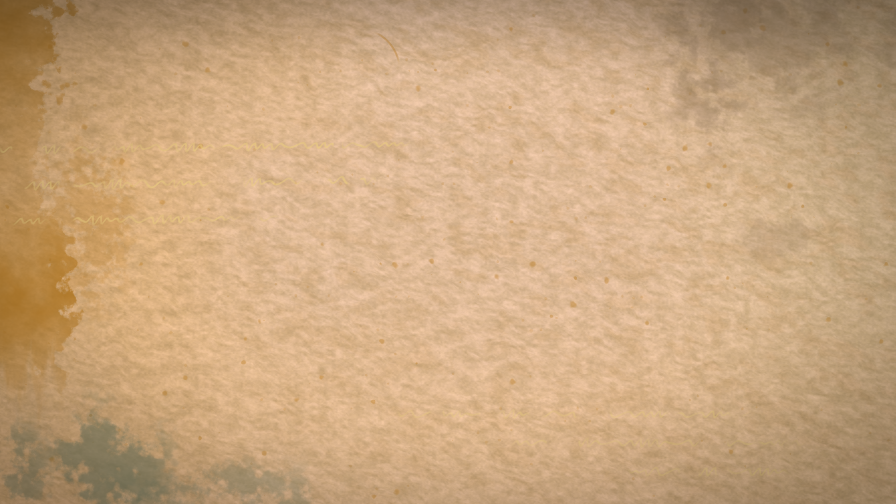
Give the GLSL for this texture, as a WebGL 2 fragment shader.

```glsl
#version 300 es
precision highp float;

uniform vec2 u_resolution;
out vec4 fragColor;

const vec3 PAPER = vec3(0.872, 0.730, 0.595);
const vec3 WARM_PAPER = vec3(0.870, 0.700, 0.500);
const vec3 OLIVE_PAPER = vec3(0.835, 0.715, 0.555);
const vec3 OCHRE = vec3(0.730, 0.490, 0.140);
const vec3 VERDIGRIS = vec3(0.500, 0.520, 0.410);
const vec3 SOOT = vec3(0.540, 0.440, 0.330);
const vec3 PALE_INK = vec3(0.920, 0.800, 0.500);

float hash(vec2 p) {
    return fract(sin(dot(p, vec2(127.1, 311.7))) * 43758.5);
}

float noise(vec2 p) {
    vec2 cell = floor(p), f = fract(p);
    f = f * f * (3.0 - 2.0 * f);
    float low = mix(hash(cell), hash(cell + vec2(1, 0)), f.x);
    float high = mix(hash(cell + vec2(0, 1)), hash(cell + vec2(1, 1)), f.x);
    return mix(low, high, f.y);
}

float fbm(vec2 p) {
    float sum = 0.0, weight = 0.5;
    for (int i = 0; i < 5; i++) {
        sum += weight * noise(p);
        p = mat2(1.6, 1.2, -1.2, 1.6) * p + 7.3;
        weight *= 0.5;
    }
    return sum / 0.97;
}

// Soft elliptical falloff
float blob(vec2 p, vec2 center, vec2 radius) {
    vec2 d = (p - center) / radius;
    return exp(-dot(d, d));
}

// Blob eaten away by coarse and fine noise
float stain(vec2 p, vec2 center, vec2 radius, float scale) {
    float body = blob(p, center, radius);
    float rough = 0.6 * fbm(p * scale + center * 5.0) + 0.4 * fbm(p * scale * 4.0);
    return smoothstep(0.45, 1.05, 0.75 * body + 3.2 * (rough - 0.43)) * smoothstep(0.05, 0.7, body);
}

float wave(float x, float seed) {
    float swell = 0.15 + noise(vec2(x * 55.0, seed));
    return 0.007 * swell * sin(x * 270.0 + 3.0 * sin(x * 47.0 + seed));
}

// Faded wavy stroke with irregular gaps
float squiggle(vec2 p, float y, vec2 span, float slope, float seed, float pixel) {
    float x = p.x + 0.35 * (y - p.y), h = 0.001;
    float height = wave(x, seed);
    float steep = (wave(x + h, seed) - height) / h;
    float d = abs(p.y - y - slope * x - height) / sqrt(1.0 + steep * steep);
    float line = 1.0 - smoothstep(0.0004, 0.0012 + pixel, d);
    float gaps = smoothstep(0.22, 0.36, noise(vec2(x * 30.0, seed + 4.0)));
    float ends = smoothstep(span.x - 0.01, span.x + 0.01, x)
               * (1.0 - smoothstep(span.y - 0.02, span.y + 0.02, x));
    return line * gaps * ends * (0.4 + 0.6 * noise(p * 60.0 + seed));
}

// Curved hair: part of a circle, limited around its middle
float hair(vec2 p, vec2 center, float radius, vec2 middle, float pixel) {
    float line = 1.0 - smoothstep(0.0006, 0.0012 + pixel, abs(length(p - center) - radius));
    return line * (1.0 - smoothstep(0.02, 0.045, length(p - middle)));
}

// Small round specks, one at most in each grid cell
float specks(vec2 p, float scale, float density) {
    vec2 cell = floor(p * scale);
    vec2 center = 0.25 + 0.5 * vec2(hash(cell + 3.0), hash(cell + 8.0));
    float radius = 0.08 + 0.14 * hash(cell + 5.0);
    float d = length(fract(p * scale) - center) + 0.1 * (noise(p * scale * 7.0) - 0.5);
    return step(1.0 - density, hash(cell)) * (1.0 - smoothstep(0.3 * radius, radius, d));
}

void main() {
    vec2 uv = gl_FragCoord.xy / u_resolution;
    vec2 p = gl_FragCoord.xy / u_resolution.y;
    float pixel = 1.0 / u_resolution.y;

    // Paper tint
    float cloud = fbm(p * 3.5 + 2.0);
    vec3 color = mix(WARM_PAPER, PAPER, smoothstep(0.0, 0.5, uv.x + 0.3 * (cloud - 0.5)));
    color = mix(color, OLIVE_PAPER, smoothstep(0.65, 1.0, uv.x));
    color = mix(color, WARM_PAPER, 0.45 * (1.0 - smoothstep(0.05, 0.5, uv.y)));

    // Mottling, slanted fibres and grain
    vec2 warped = p + 0.02 * vec2(fbm(p * 22.0), fbm(p * 22.0 + 9.0));
    warped.y += 0.2 * p.x;
    float mottle = fbm(warped * vec2(26.0, 46.0));
    float fibre = fbm(warped * vec2(65.0, 130.0) + 3.0);
    float grain = noise(p * 250.0) - 0.5;
    color = mix(color, WARM_PAPER * 0.98, 0.4 * smoothstep(0.45, 0.75, mottle));
    color *= 1.0 + 0.07 * (0.5 - mottle) + 0.20 * (fibre - 0.5) + 0.055 * grain;
    color.b *= 1.0 + 0.12 * (fibre - 0.5);
    color = mix(color, OCHRE, 0.4 * specks(p, 26.0, 0.05) + 0.2 * specks(p + 4.0, 45.0, 0.06));

    // Ochre margin with a ragged edge
    float ragged = 0.15 * (fbm(p * vec2(11.0, 8.0)) - 0.5) + 0.13 * (fbm(p * 42.0) - 0.5);
    float margin = 1.0 - smoothstep(-0.009, 0.012, p.x - 0.108 - ragged);
    float strength = 0.22 + 0.65 * blob(p, vec2(0.0, 0.41), vec2(1.0, 0.14))
                   + 0.5 * blob(p, vec2(0.0, 0.98), vec2(1.0, 0.22));
    strength *= smoothstep(0.18, 0.30, p.y + 0.2 * (fbm(p * vec2(50.0, 12.0)) - 0.5));
    strength *= 0.65 + 0.7 * fbm(p * 24.0 + 6.0);
    color = mix(color, OCHRE, 0.85 * margin * min(strength, 1.0));
    color = mix(color, OCHRE, 0.3 * stain(p, vec2(0.18, 0.56), vec2(0.09, 0.18), 21.0));

    // Bluish and sooty stains
    float blue = max(stain(p, vec2(0.21, 0.07), vec2(0.13, 0.13), 15.0),
                     0.8 * stain(p, vec2(0.04, 0.07), vec2(0.06, 0.09), 19.0));
    color = mix(color, VERDIGRIS, 0.62 * blue);
    color = mix(color, VERDIGRIS, 0.4 * stain(p, vec2(0.42, 0.01), vec2(0.24, 0.08), 17.0));
    float soot = max(stain(p, vec2(1.43, 0.90), vec2(0.12, 0.22), 12.0),
                     0.7 * stain(p, vec2(1.60, 0.96), vec2(0.24, 0.20), 10.0));
    color = mix(color, SOOT, 0.34 * soot + 0.12 * blob(p, vec2(1.52, 0.99), vec2(0.24, 0.12)));
    color = mix(color, SOOT, 0.2 * stain(p, vec2(1.54, 0.53), vec2(0.08, 0.05), 16.0));

    // Faded strokes
    for (int i = 0; i < 3; i++) {
        float row = float(i);
        vec2 leftSpan = vec2(0.015 * row, 0.80 - 0.065 * row * row);
        vec2 rightSpan = vec2(0.79 + 0.23 * row, 1.48 + 0.18 * row - 0.07 * row * row);
        float left = squiggle(p, 0.702 - 0.071 * row, leftSpan, 0.015, row + 1.0, pixel);
        float right = squiggle(p, 0.178 - 0.057 * row, rightSpan, 0.0, row + 8.0, pixel);
        color = mix(color, PALE_INK, 0.7 * left + 0.5 * right);
    }
    color = mix(color, OCHRE, 0.4 * hair(p, vec2(0.71, 0.86), 0.083, vec2(0.775, 0.91), pixel));

    // Darkened borders
    float corner = smoothstep(0.62, 1.47, length(uv * 2.0 - 1.0));
    float topBand = smoothstep(0.86, 1.03, uv.y);
    color *= (1.0 - 0.33 * corner) * (1.0 - 0.12 * topBand);
    fragColor = vec4(color, 1.0);
}
```
